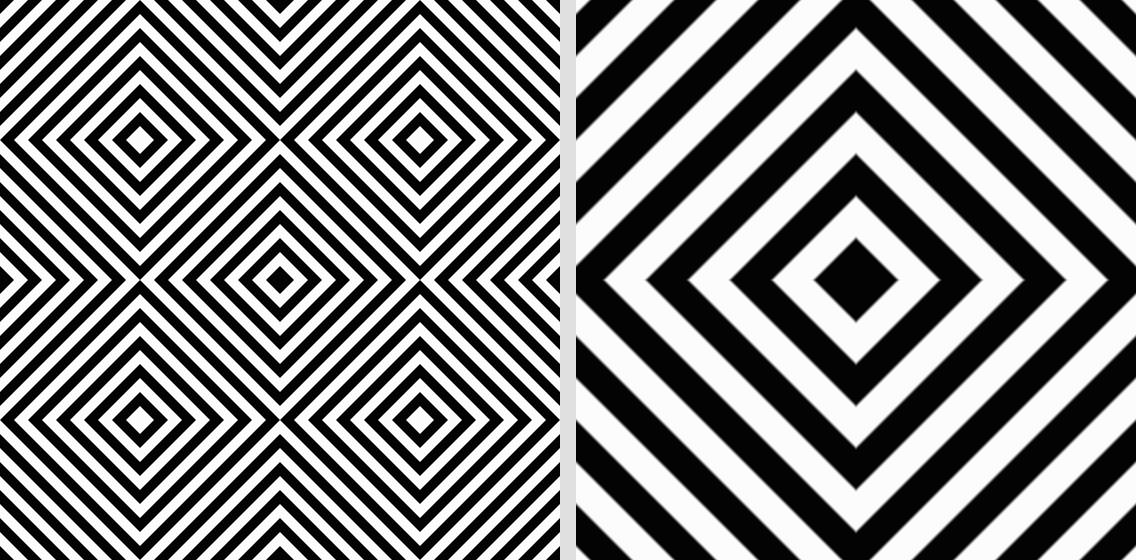
Left: the whole. Right: its middle third, enlarged.
Give the GLSL for this pattern, as a Shadertoy shader.

```glsl
// Black and white concentric diamonds on a two by two grid of square cells.
// Each cell measures the taxicab distance from its centre and cuts it into
// equal bands; the bands join across cells into diamonds of opposite tone.

#define REPEATS 2.0        // cells across and down
#define BANDS 20.0         // bands from cell centre to cell corner
#define EDGE_WIDTH 0.0025  // softness of a band edge, canvas units
#define INK vec3(0.01)
#define PAPER vec3(0.99)

// 0 at the cell centre, 2 at its corners
float diamondDistance(vec2 uv) {
    vec2 fromCentre = 2.0 * abs(fract(uv * REPEATS) - 0.5);
    return fromCentre.x + fromCentre.y;
}

// Signed distance to the nearest band edge in band widths, positive on paper.
// The clamp keeps the centre and corner points free of a false edge.
float bandDistance(float phase) {
    float edge = clamp(floor(phase + 0.5), 1.0, BANDS - 1.0);
    float side = 2.0 * mod(edge, 2.0) - 1.0;
    return (edge - phase) * side;
}

void mainImage(out vec4 fragColor, in vec2 fragCoord) {
    vec2 uv = fragCoord / iResolution.xy;
    float phase = 0.5 * BANDS * diamondDistance(uv);

    // Convert band widths to canvas units, across the diagonal
    float bandWidth = 1.0 / (BANDS * REPEATS * sqrt(2.0));
    float dist = bandDistance(phase) * bandWidth;

    // Never sharper than about one pixel
    float soft = 0.5 * max(EDGE_WIDTH, 1.3 / min(iResolution.x, iResolution.y));
    float paper = smoothstep(-soft, soft, dist);
    fragColor = vec4(mix(INK, PAPER, paper), 1.0);
}
```
